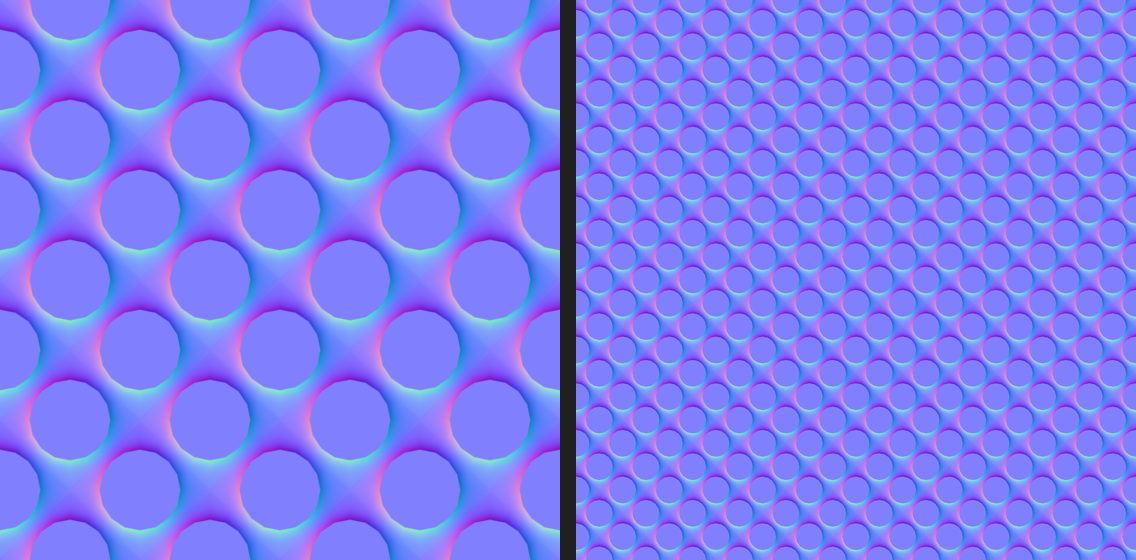
Left: one tile. Right: repeated 3 by 3.
A WebGL 2 fragment shader for this texture map:

```glsl
#version 300 es
precision highp float;
// Tangent-space normal map of a plate punched with a diagonal lattice of holes.
// Each sixteen-sided hole tilts the surface towards itself with an exponential
// falloff; the tilts are summed, and a faint crease marks the plate's facets.

uniform vec2 u_resolution;
out vec4 outColor;

const float PI = 3.14159265;
const float REPEATS = 4.0;        // tiles across and down, two holes in each
const float SIDES = 16.0;         // sides of a hole
const float HOLE_RADIUS = 0.577;  // corner radius, in half tiles
const float RIM_TILT = 0.95;      // sideways part of the normal at the rim
const float FALLOFF = 0.150;      // distance over which the tilt fades
const float CREASE_TILT = 0.045;  // extra tilt of the facets between holes
const float CREASE_WIDTH = 0.05;
const float MAX_TILT = 0.97;
const vec3 FLAT_NORMAL = vec3(0.0, 0.0, 1.0);

// Signed distance to a regular polygon with a corner on the x axis.
float polygonDistance(vec2 p) {
  float sector = 2.0 * PI / SIDES;
  float angle = atan(p.y, p.x + 1e-6);
  float local = mod(angle, sector) - 0.5 * sector;
  return length(p) * cos(local) - HOLE_RADIUS * cos(0.5 * sector);
}

void main() {
  // Half-tile grid: holes sit on the points whose coordinates add up to odd.
  vec2 p = gl_FragCoord.xy / u_resolution * REPEATS * 2.0;
  float pixel = 2.0 * REPEATS / min(u_resolution.x, u_resolution.y);
  vec2 base = floor(p);

  vec2 tilt = vec2(0.0);
  vec2 nearestDir = vec2(0.0);
  float nearest = 10.0;
  float second = 10.0;

  // Sum the pull of the surrounding holes and keep the two nearest.
  for (int j = -1; j <= 2; j++) {
    for (int i = -1; i <= 2; i++) {
      vec2 center = base + vec2(float(i), float(j));
      if (mod(center.x + center.y, 2.0) < 0.5) continue;
      vec2 offset = p - center;
      float d = polygonDistance(offset);
      vec2 inward = -offset / max(length(offset), 1e-4);
      tilt += inward * RIM_TILT * exp(-max(d, 0.0) / FALLOFF);
      if (d < nearest) {
        second = nearest;
        nearest = d;
        nearestDir = inward;
      } else {
        second = min(second, d);
      }
    }
  }

  // Facet creases, only in the wide areas where four holes meet.
  float crease = smoothstep(0.0, CREASE_WIDTH, second - nearest)
               * smoothstep(0.13, 0.33, nearest);
  tilt += nearestDir * CREASE_TILT * crease;

  // Complete the unit normal and flatten it inside the holes.
  tilt *= min(1.0, MAX_TILT / max(length(tilt), 1e-4));
  vec3 slope = vec3(tilt, sqrt(1.0 - dot(tilt, tilt)));
  float plate = smoothstep(-pixel, pixel, nearest);
  vec3 normal = mix(FLAT_NORMAL, slope, plate);

  outColor = vec4(normal * 0.5 + 0.5, 1.0);
}
```
